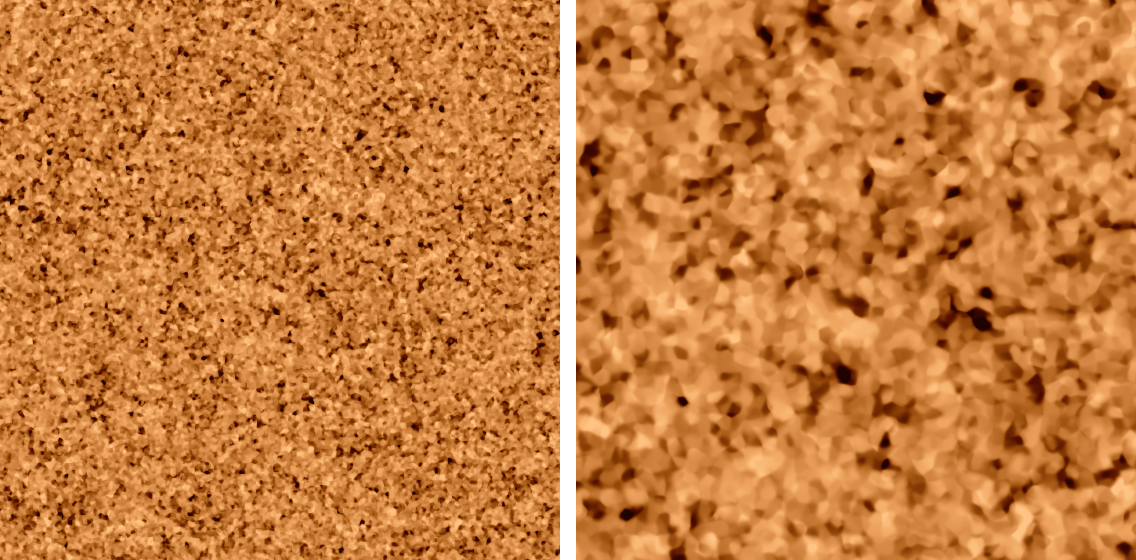
Left: the whole. Right: its middle third, enlarged.
Write a Shadertoy shader that draws this texture.

```glsl
// Fine cork-like granulate: orange-tan grains with scattered dark brown specks.

vec3 hash3(vec2 cell) {
    vec3 p = fract(cell.xyx * vec3(0.1031, 0.1030, 0.0973));
    p += dot(p, p.yxz + 33.33);
    return fract((p.xxy + p.yzz) * p.zyx);
}

// Softly bordered elliptical grains, each with a bell-distributed tone
float grains(vec2 p, float sharpness) {
    vec2 base = floor(p);
    float toneSum = 0.0, weightSum = 0.0;
    for (int y = -1; y <= 1; y++)
    for (int x = -1; x <= 1; x++) {
        vec2 cell = base + vec2(x, y);
        vec3 shape = hash3(cell + 17.0);
        vec3 shade = hash3(cell + 291.0);
        vec2 d = p - cell - 0.1 - 0.8 * shape.xy;
        float angle = 6.2832 * shape.z;
        vec2 axis = vec2(cos(angle), sin(angle));
        d = vec2(dot(d, axis) * 0.78, dot(d, vec2(-axis.y, axis.x)) * 1.25);
        float weight = exp(-sharpness * dot(d, d));
        float tone = 2.0 * (shade.x + shade.y + shade.z - 1.5);
        toneSum += tone * weight;
        weightSum += weight;
    }
    return toneSum / weightSum;
}

// Colour ramp from near-black specks to pale highlights
vec3 corkColor(float tone) {
    vec3 c = vec3(0.12, 0.01, 0.0);
    c = mix(c, vec3(0.31, 0.05, 0.00), clamp((tone + 2.80) / 0.50, 0.0, 1.0));
    c = mix(c, vec3(0.52, 0.23, 0.01), clamp((tone + 2.30) / 0.70, 0.0, 1.0));
    c = mix(c, vec3(0.67, 0.37, 0.10), clamp((tone + 1.60) / 0.63, 0.0, 1.0));
    c = mix(c, vec3(0.77, 0.47, 0.20), clamp((tone + 0.97) / 0.65, 0.0, 1.0));
    c = mix(c, vec3(0.85, 0.55, 0.29), clamp((tone + 0.32) / 0.75, 0.0, 1.0));
    c = mix(c, vec3(0.93, 0.64, 0.37), clamp((tone - 0.43) / 0.91, 0.0, 1.0));
    return mix(c, vec3(1.0, 0.77, 0.52), clamp((tone - 1.34) / 1.40, 0.0, 1.0));
}

void mainImage(out vec4 fragColor, in vec2 fragCoord) {
    vec2 uv = fragCoord / iResolution.y;

    // Slight warp roughens the grain outlines
    vec2 warp = vec2(grains(uv * 120.0 + 31.0, 5.0), grains(uv * 120.0 + 67.0, 5.0));
    vec2 p = uv + 0.0011 * warp;

    // Main grains, fine crumbs and a faint drift in density
    float tone = 0.90 * grains(p * 98.0, 7.5)
               + 0.76 * grains(uv * 155.0 + 400.0, 5.5)
               + 0.25 * grains(uv * 24.0 + 800.0, 4.0);

    fragColor = vec4(corkColor(tone), 1.0);
}
```
